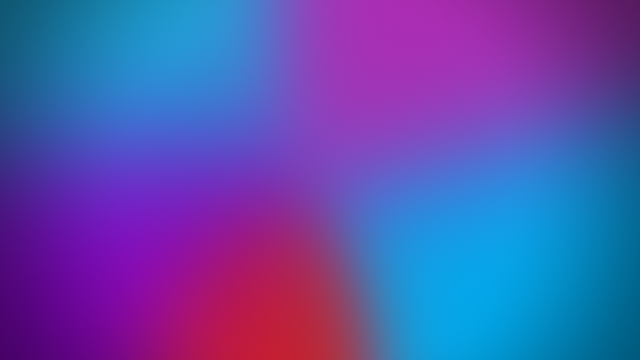
A WebGL 1 fragment shader for this background:

```glsl
precision highp float;

uniform vec2 u_resolution;

// Colour premultiplied by a Gaussian weight, with the weight in alpha
vec4 glow(vec2 p, vec2 center, float falloff, vec3 color) {
  vec2 d = p - center;
  return vec4(color, 1.0) * exp(-falloff * dot(d, d));
}

void main() {
  // Canvas space: height 1, width 16/9
  vec2 p = gl_FragCoord.xy / u_resolution * vec2(16.0 / 9.0, 1.0);

  // Weighted blend of the soft colour fields
  vec4 blend = glow(p, vec2(0.28, 0.90), 7.0, vec3(0.10, 0.66, 0.85));
  blend += glow(p, vec2(1.25, 0.92), 7.0, vec3(0.68, 0.17, 0.70));
  blend += glow(p, vec2(0.30, 0.28), 7.0, vec3(0.53, 0.01, 0.77));
  blend += glow(p, vec2(1.46, 0.22), 7.0, vec3(0.00, 0.67, 0.93));
  blend += glow(p, vec2(0.70, 0.03), 14.0, vec3(0.82, 0.12, 0.10));
  vec3 color = blend.rgb / blend.a;

  // Vignette
  float radius = length(p - vec2(8.0 / 9.0, 0.5));
  color *= 1.0 - 0.5 * smoothstep(0.5, 1.1, radius);

  // Fine grain hides banding
  float grain = fract(sin(dot(p, vec2(127.1, 311.7))) * 43758.5);
  gl_FragColor = vec4(color + (grain - 0.5) / 255.0, 1.0);
}
```
